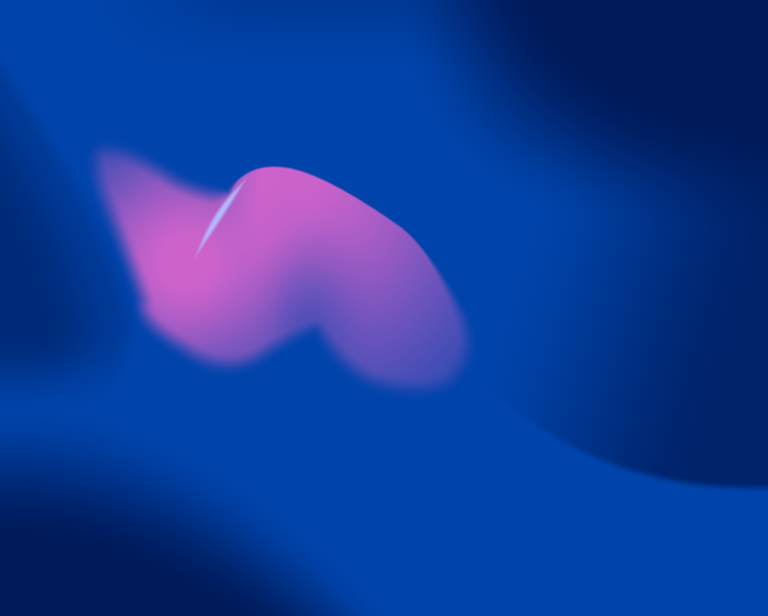
Reproduce this background procedurally as a WebGL 1 fragment shader.

```glsl
precision highp float;
// Soft pink folded ribbon glowing over deep blue shaded waves.

uniform vec2 u_resolution;

#define BLUE vec3(0.0, 0.265, 0.67)
#define NAVY vec3(0.0, 0.10, 0.345)
#define PINK vec3(0.83, 0.39, 0.80)
#define GLINT vec3(0.70, 0.76, 1.0)
#define SHARP_EDGE 0.005
#define SOFT_EDGE 0.042
#define CURVE_STEPS 8

// Closed outline built from quadratic curves, seen from one point.
struct Outline {
  vec2 point;
  vec2 pen;
  float dist2;
  float side;
};

Outline beginAt(vec2 point, vec2 start) {
  return Outline(point, start, 1e3, 1.0);
}

void lineTo(inout Outline o, vec2 end) {
  vec2 e = end - o.pen;
  vec2 w = o.point - o.pen;
  vec2 gap = w - e * clamp(dot(w, e) / dot(e, e), 0.0, 1.0);
  o.dist2 = min(o.dist2, dot(gap, gap));
  bvec3 c = bvec3(o.point.y >= o.pen.y, o.point.y < end.y, e.x * w.y > e.y * w.x);
  if (all(c) || !any(c)) o.side = -o.side;
  o.pen = end;
}

void curveTo(inout Outline o, vec2 ctrl, vec2 end) {
  vec2 start = o.pen;
  for (int i = 1; i <= CURVE_STEPS; i++) {
    float t = float(i) / float(CURVE_STEPS);
    lineTo(o, mix(mix(start, ctrl, t), mix(ctrl, end, t), t));
  }
}

// Positive inside the outline.
float depth(Outline o) {
  return -o.side * sqrt(o.dist2);
}

float smoothMin(float a, float b, float k) {
  float h = max(k - abs(a - b), 0.0) / k;
  return min(a, b) - 0.25 * h * h * k;
}

// Combined shade of the dark folds: 0 is bright blue, 1 is navy.
float foldShade(vec2 p) {
  // Left fold with a crisp right edge
  float left = 0.222 - 0.7 * pow(abs(p.y - 0.47), 1.4) - p.x;
  float a = smoothstep(-0.012, 0.03, left) * mix(0.18, 0.6, smoothstep(0.0, 0.16, left));
  a *= smoothstep(0.32, 0.46, p.y);
  // Lower left corner
  float b = smoothstep(0.0, 0.25, 0.36 - 0.87 * p.x * p.x - p.y);
  // Upper right corner and the faint top band
  float corner = smoothMin(p.x - 0.75, p.y - 0.74 + 0.12 * (p.x - 1.0), 0.34);
  float c = smoothstep(-0.11, 0.10, corner);
  float d = 0.3 * smoothstep(0.87, 1.04, p.y) * smoothstep(0.1, 0.45, p.x);
  // Right fold with a crisp lower rim
  float rim = p.y - 0.205 - 1.06 * pow(max(1.247 - p.x, 0.0), 2.4);
  float e = 0.78 * smoothstep(0.74, 1.18, p.x - 0.3 * (p.y - 0.33));
  e *= smoothstep(-0.006, 0.012, rim);
  return 1.0 - (1.0 - a) * (1.0 - b) * (1.0 - c) * (1.0 - d) * (1.0 - e);
}

float ribbonDepth(vec2 p) {
  Outline o = beginAt(p, vec2(0.370, 0.690));
  // Crest and right lobe
  curveTo(o, vec2(0.400, 0.735), vec2(0.455, 0.730));
  curveTo(o, vec2(0.515, 0.727), vec2(0.640, 0.640));
  curveTo(o, vec2(0.690, 0.610), vec2(0.755, 0.490));
  curveTo(o, vec2(0.785, 0.420), vec2(0.735, 0.375));
  curveTo(o, vec2(0.690, 0.345), vec2(0.600, 0.375));
  curveTo(o, vec2(0.540, 0.405), vec2(0.512, 0.462));
  // Left lobe and its tip
  curveTo(o, vec2(0.490, 0.455), vec2(0.440, 0.425));
  curveTo(o, vec2(0.370, 0.370), vec2(0.290, 0.430));
  curveTo(o, vec2(0.215, 0.475), vec2(0.224, 0.513));
  curveTo(o, vec2(0.205, 0.570), vec2(0.155, 0.690));
  curveTo(o, vec2(0.130, 0.775), vec2(0.180, 0.765));
  curveTo(o, vec2(0.210, 0.765), vec2(0.290, 0.712));
  curveTo(o, vec2(0.330, 0.692), vec2(0.370, 0.690));
  return depth(o);
}

// Pink strength inside the ribbon, with a dim valley between the lobes.
float ribbonGlow(vec2 p) {
  vec2 l = (p - vec2(0.302, 0.575)) / 0.21;
  vec2 r = (p - vec2(0.450, 0.705)) / 0.37;
  vec2 v = (p - vec2(0.500, 0.465)) / vec2(0.075, 0.13);
  r.x *= r.x < 0.0 ? 3.0 : 1.0;
  float left = exp(-dot(l, l));
  float right = exp(-dot(r, r));
  float glow = pow(pow(left, 4.0) + pow(right, 4.0), 0.25);
  return min(glow, 0.97) * (1.0 - 0.45 * exp(-dot(v, v)));
}

void main() {
  vec2 p = gl_FragCoord.xy / u_resolution.y;
  vec3 color = mix(BLUE, NAVY, foldShade(p));

  // Ribbon: crisp along the crest, soft at the left and below
  float soft = max(1.0 - smoothstep(0.34, 0.39, p.x), 1.0 - smoothstep(0.40, 0.62, p.y));
  float width = mix(SHARP_EDGE, SOFT_EDGE, soft);
  float cover = smoothstep(-0.3 * width, 0.7 * width, ribbonDepth(p));
  color = mix(color, PINK, cover * ribbonGlow(p));

  // Pale glint on the fold
  Outline g = beginAt(p, vec2(0.316, 0.580));
  curveTo(g, vec2(0.342, 0.665), vec2(0.402, 0.712));
  curveTo(g, vec2(0.370, 0.655), vec2(0.316, 0.580));
  color = mix(color, GLINT, 0.9 * smoothstep(-0.002, 0.006, depth(g)));

  gl_FragColor = vec4(color, 1.0);
}
```
